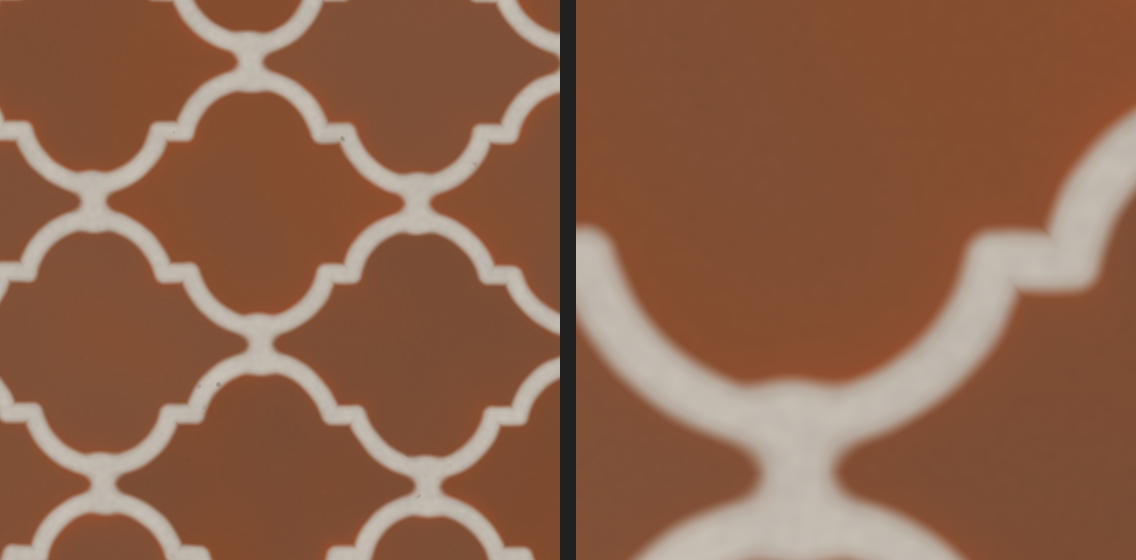
Left, the full canvas; right, a detail of the centre.
Give the GLSL for this pattern, as a Shadertoy shader.

```glsl
// Terracotta lantern-shaped floor tiles set in pale, slightly worn grout.

vec2 hash2(vec2 p) {
    vec3 h = fract(p.xyx * vec3(0.1031, 0.1030, 0.0973));
    h += dot(h, h.yzx + 33.33);
    return fract((h.xx + h.yz) * h.zy);
}

// Gradient noise, roughly -0.7 to 0.7
float noise(vec2 p) {
    vec2 i = floor(p), f = fract(p);
    vec2 u = f * f * f * (f * (f * 6.0 - 15.0) + 10.0);
    vec2 e = vec2(0.0, 1.0);
    float a = dot(hash2(i) * 2.0 - 1.0, f);
    float b = dot(hash2(i + e.yx) * 2.0 - 1.0, f - e.yx);
    float c = dot(hash2(i + e.xy) * 2.0 - 1.0, f - e.xy);
    float d = dot(hash2(i + e.yy) * 2.0 - 1.0, f - e.yy);
    return mix(mix(a, b, u.x), mix(c, d, u.x), u.y);
}

float smoothMin(float a, float b, float k) {
    float h = max(k - abs(a - b), 0.0);
    return min(a, b) - h * h / (4.0 * k);
}

// Round lobe of the outline, from the shoulder step to the crown
float lobeDistance(vec2 q) {
    vec2 v = q + vec2(0.1445, 0.03);
    return v.y * 0.1219 > v.x * 0.03 ? abs(length(v) - 0.1255) : 1e3;
}

// Short neck joining two facing lobes
float neckDistance(vec2 q) {
    return length(vec2(q.x + 0.1445, q.y - clamp(q.y, 0.0955, 0.126))) - 0.004;
}

// Distance to the grout centreline; q is relative to the middle of a shoulder
float groutDistance(vec2 q) {
    float shoulder = length(vec2(q.x - clamp(q.x, -0.0226, 0.0226), q.y));
    float outline = min(shoulder, min(lobeDistance(q), lobeDistance(-q)));
    return smoothMin(outline, min(neckDistance(q), neckDistance(-q)), 0.02);
}

void mainImage(out vec4 fragColor, in vec2 fragCoord) {
    vec2 uv = fragCoord / iResolution.y;

    // Slightly skewed lattice with hand-laid wobble
    vec2 p = uv - vec2(0.456, 0.638);
    p += vec2(0.036 * p.y, 0.006 * p.x);
    p += 0.004 * vec2(noise(uv * 8.0), noise(uv * 8.0 + 40.0));

    // Fold into one quadrant, which holds parts of two tiles
    vec2 period = vec2(0.578, 0.504);
    vec2 cell = floor(p / period + 0.5);
    vec2 local = p - cell * period;
    vec2 q = abs(local) - period / 4.0;
    float lobeSide = length(q * sign(q.y) + vec2(0.1445, 0.03)) - 0.1255;
    bool isNeighbour = lobeSide * sign(q.y) > 0.0;
    vec2 tile = 2.0 * cell + (isNeighbour ? sign(local) : vec2(0.0));
    float d = groutDistance(q);
    float edge = d - 0.0178 + 0.0015 * noise(uv * 35.0);

    // Fired clay: tone per tile, soft clouds, fine grain and patchy orange rims
    vec2 tone = hash2(tile + 17.0);
    float cloud = noise(uv * 4.0 + tone * 30.0);
    vec3 clay = mix(vec3(0.485, 0.31, 0.213), vec3(0.508, 0.295, 0.182),
                    smoothstep(0.1, 0.9, tone.x + cloud));
    clay *= 1.0 + 0.05 * (tone.y - 0.5) + 0.04 * cloud + 0.02 * noise(uv * 120.0);
    float patchy = smoothstep(-0.15, 0.4, noise(uv * 5.0 + tone * 9.0));
    float rim = exp(-max(edge, 0.0) / 0.011) * (0.35 + 0.5 * patchy)
              + 0.35 * patchy * exp(-max(edge, 0.0) / 0.04);
    clay = mix(clay, vec3(0.61, 0.31, 0.18), min(rim, 1.0) * 0.75);

    // Grout: pale core, dusty shoulders, faint mottling and rare dark pits
    vec3 grout = mix(vec3(0.76, 0.73, 0.69), vec3(0.71, 0.65, 0.60),
                     smoothstep(0.005, 0.0165, d));
    grout *= 1.0 + 0.05 * noise(uv * 14.0) + 0.04 * noise(uv * 75.0);
    float pits = smoothstep(0.36, 0.52, noise(uv * 50.0 + 7.0))
               * smoothstep(0.0, 0.3, noise(uv * 6.0 + 3.0));
    grout *= 1.0 - 0.2 * pits;

    float soft = max(0.0055, 1.0 / iResolution.y);
    fragColor = vec4(mix(grout, clay, smoothstep(-soft, soft, edge)), 1.0);
}
```
